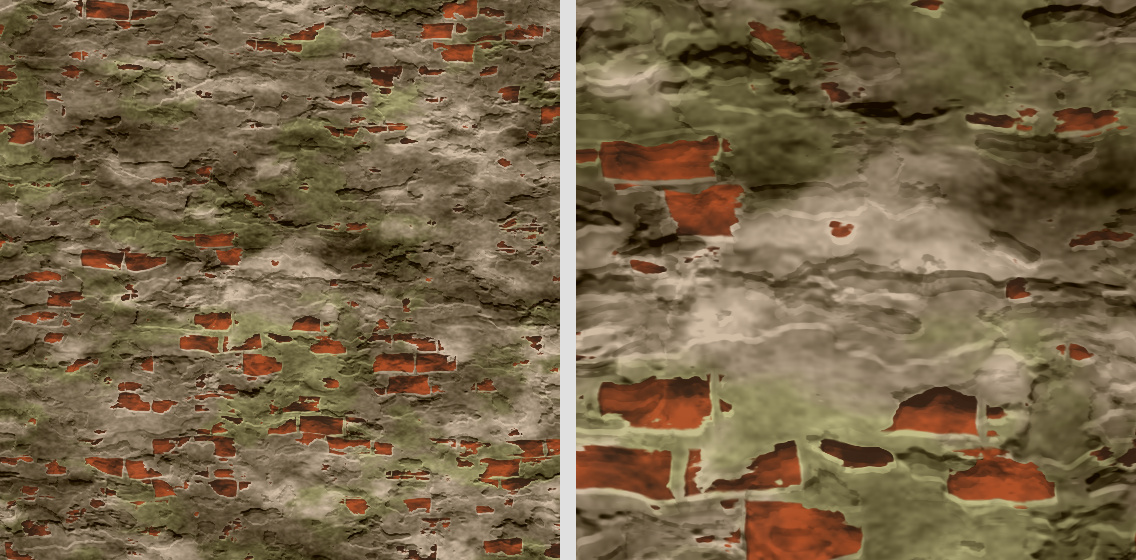
Left, the full canvas; right, a detail of the centre.
Reproduce this texture procedurally as a WebGL 1 fragment shader.

```glsl
precision highp float;
// Weathered wall: flaking, stained lime plaster with patches of bare orange brick.

uniform vec2 u_resolution;

const vec3 DARK_PLASTER = vec3(0.27, 0.22, 0.125);
const vec3 PALE_PLASTER = vec3(0.73, 0.67, 0.57);
const vec3 MOSS_TINT = vec3(0.93, 1.0, 0.78);
const vec3 DEEP_BRICK = vec3(0.30, 0.16, 0.09);
const vec3 BRIGHT_BRICK = vec3(0.69, 0.30, 0.14);
const vec2 BRICK_SIZE = vec2(0.078, 0.037);
const vec2 LIGHT_STEP = vec2(-0.0012, 0.0035);
const vec2 SHADOW_STEP = vec2(-0.002, 0.010);
const float BASE_TONE = 0.43;
const float CHIP_LEVEL = 0.70;    // lower bares more small brick chips
const float CLUSTER_DROP = 0.30;  // extra bareness inside brick clusters

float hash(vec2 cell) {
  return fract(sin(dot(cell, vec2(127.1, 311.7))) * 43758.5453);
}

float noise(vec2 p) {
  vec2 i = floor(p);
  vec2 f = fract(p);
  f = f * f * (3.0 - 2.0 * f);
  return mix(mix(hash(i), hash(i + vec2(1.0, 0.0)), f.x),
             mix(hash(i + vec2(0.0, 1.0)), hash(i + 1.0), f.x), f.y);
}

float fbm(vec2 p) {
  float sum = 0.0;
  float amplitude = 0.516;
  for (int i = 0; i < 5; i++) {
    sum += amplitude * noise(p);
    p = p * 2.03 + vec2(17.3, 9.1);
    amplitude *= 0.5;
  }
  return sum;
}

// Positive where the plaster has fallen off a brick.
float brickField(vec2 p) {
  float ragged = fbm(p * vec2(22.0, 40.0) + 31.0);
  vec2 grid = p / BRICK_SIZE;
  float row = floor(grid.y);
  grid.x += 0.5 * mod(row, 2.0) + 0.2 * hash(vec2(row, 3.0));
  vec2 cell = floor(grid);
  vec2 inset = (0.5 - abs(fract(grid) - 0.5)) * BRICK_SIZE;
  float joint = min(inset.x, inset.y) - 0.004 + 0.014 * (ragged - 0.5);
  float cluster = smoothstep(0.50, 0.66, fbm(p * vec2(4.0, 6.0) + 5.0));
  float bare = cluster * smoothstep(0.45, 0.75, hash(cell + 11.0));
  return min(ragged - CHIP_LEVEL + CLUSTER_DROP * bare, joint * 14.0);
}

// Plaster surface: soft swells, broken sheets, hollows and small chips.
float relief(vec2 p) {
  float swell = fbm(p * vec2(6.0, 15.0) + 2.0);
  float sheet = smoothstep(0.50, 0.53, fbm(p * vec2(4.5, 11.0) + 43.0));
  float hollow = smoothstep(0.385, 0.415, fbm(p * vec2(11.0, 23.0) + 67.0));
  float chip = smoothstep(0.36, 0.40, fbm(p * vec2(27.0, 46.0) + 83.0));
  float brick = smoothstep(0.0, 0.03, brickField(p));
  return 0.9 * swell + 0.14 * sheet + 0.24 * hollow + 0.13 * chip - 0.22 * brick;
}

void main() {
  vec2 p = gl_FragCoord.xy / u_resolution.y;
  p += 0.014 * (vec2(noise(p * 11.0), noise(p * 13.0 + 7.0)) - 0.5);
  p += 0.004 * (vec2(noise(p * 47.0 + 3.0), noise(p * 53.0)) - 0.5);

  // Light from above: bright upper rims, dark undersides.
  float height = relief(p);
  float slope = clamp(height - relief(p + LIGHT_STEP), -0.25, 0.25);
  float shadow = clamp(relief(p + SHADOW_STEP) - height, 0.0, 0.35);

  // Stains, lime blooms and grain set the plaster tone.
  float stain = fbm(p * vec2(4.0, 7.0) + 101.0) - 0.5;
  float streak = fbm(p * vec2(14.0, 32.0) + 131.0) - 0.5;
  float bloom = smoothstep(0.54, 0.70, fbm(p * vec2(8.0, 13.0) + 151.0));
  float grain = 0.6 * noise(p * vec2(130.0, 200.0))
              + 0.4 * noise(p * vec2(270.0, 340.0)) - 0.5;
  float tone = BASE_TONE + 0.9 * stain + 0.8 * streak + 0.48 * bloom
             + 0.42 * grain + 1.5 * slope - 1.35 * shadow;

  // Pale mortar rims the bare brick.
  float field = brickField(p);
  float brick = smoothstep(0.0, 0.03, field);
  float rim = smoothstep(-0.06, 0.0, field) * (1.0 - brick);
  tone += 0.16 * rim;

  vec3 color = mix(DARK_PLASTER, PALE_PLASTER, clamp(tone, -0.4, 1.15));
  float moss = smoothstep(0.48, 0.62, fbm(p * vec2(7.0, 12.0) + 181.0));
  color *= mix(vec3(1.015, 0.99, 1.0), MOSS_TINT, 0.8 * moss * (1.0 - bloom));

  // Burnt brick faces with soot and worn grain.
  float fired = fbm(p * vec2(28.0, 44.0) + 211.0);
  float heat = 0.5 + 2.2 * (fired - 0.5) + 0.5 * grain + slope - 1.2 * shadow;
  vec3 brickColor = mix(DEEP_BRICK, BRIGHT_BRICK, clamp(heat, -0.2, 1.0));
  color = mix(color, brickColor, 0.92 * brick);

  gl_FragColor = vec4(clamp(color, 0.0, 1.0), 1.0);
}
```
